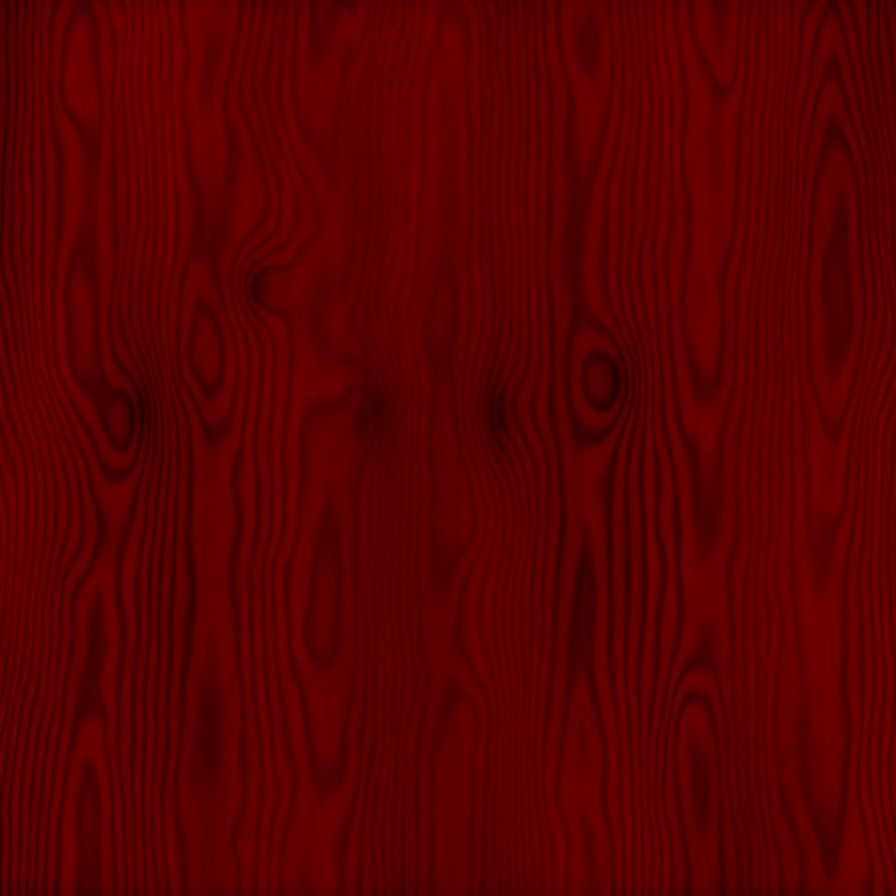
Write a three.js fragment shader that draws this texture.

```glsl
// Dark red stained wood with tall grain. Growth rings are the contours of a
// height field: a row of ridges across the board, bent by stretched noise and
// knots. Fine fibres, pores and broad shading are laid over the rings.

varying vec2 vUv;

const float BASE_RED = 0.357;
const float RING_DEPTH = 0.150;
const float SHADE_DEPTH = 0.120;
const float FIBRE_DEPTH = 0.050;
const float PORE_DEPTH = 0.028;
const float KNOT_DEPTH = 0.130;
const float RIDGE_PERIOD = 0.28;
const float RIDGE_CENTRE = 0.23;
const float RIDGE_RINGS = 9.0;
const float BEND_RINGS = 7.0;
const float KNOT_RINGS = 3.0;
const float RING_BLUR = 0.0055;
const int KNOTS = 5;
const float TAU = 6.28318;

float hash(vec2 p) {
  vec3 q = fract(p.xyx * 0.1031);
  q += dot(q, q.yzx + 33.33);
  return fract((q.x + q.y) * q.z);
}

float noise(vec2 p) {
  vec2 cell = floor(p);
  vec2 f = fract(p);
  f = f * f * f * (f * (f * 6.0 - 15.0) + 10.0);
  float low = mix(hash(cell), hash(cell + vec2(1.0, 0.0)), f.x);
  float high = mix(hash(cell + vec2(0.0, 1.0)), hash(cell + 1.0), f.x);
  return mix(low, high, f.y);
}

// Soft knots spread across the board: x is ring swelling, y is dark heart.
vec2 knots(vec2 p) {
  vec2 sum = vec2(0.0);
  for (int i = 0; i < KNOTS; i++) {
    float k = float(i);
    vec2 centre = vec2(0.155 + 0.133 * k, 0.25 + 0.5 * hash(vec2(k, 7.0)));
    vec2 size = vec2(0.036, mix(0.045, 0.085, hash(vec2(k, 19.0))));
    vec2 d = (p - centre) / size;
    float r2 = dot(d, d);
    sum += vec2(exp(-r2), 0.35 * exp(-r2) + 0.65 * exp(-5.0 * r2));
  }
  return sum;
}

// Height whose whole-number contours are the growth rings.
float ringHeight(vec2 p) {
  float swell = knots(p).x;
  // Ragged tips on the arches
  p.y += 0.045 * (noise(p * vec2(42.0, 6.0)) - 0.5);
  p.x += 0.012 * (noise(p * vec2(6.0, 9.0) + 31.0) - 0.5);
  float ridge = 0.5 - 0.5 * cos(TAU * (p.x - RIDGE_CENTRE) / RIDGE_PERIOD);
  float bend = noise(p * vec2(5.0, 2.8) + 4.0)
             + 0.30 * noise(p * vec2(13.0, 6.5) + 17.0)
             + 0.07 * noise(p * vec2(38.0, 17.0) + 53.0);
  return RIDGE_RINGS * ridge + BEND_RINGS * bend + KNOT_RINGS * swell;
}

// Rings fade as they crowd together, so wide arches stand out most.
float rings(vec2 p) {
  const float STEP = 0.002;
  float height = ringHeight(p);
  vec2 slope = vec2(ringHeight(p + vec2(STEP, 0.0)),
                    ringHeight(p + vec2(0.0, STEP))) - height;
  float crowding = length(slope) / STEP * RING_BLUR;
  float f = fract(height);
  float band = smoothstep(0.0, 0.45, f) * (1.0 - smoothstep(0.68, 1.0, f));
  return (band - 0.62) / (1.0 + crowding * crowding);
}

void main() {
  vec2 p = vUv;

  // Ring contrast is patchy, and calmer down the middle of the board
  float calm = mix(0.5, 1.0, smoothstep(0.04, 0.22, abs(p.x - 0.5)));
  float patches = mix(0.5, 1.25, noise(p * vec2(7.0, 2.5) + 71.0));
  float red = BASE_RED + RING_DEPTH * calm * patches * rings(p);

  // Broad light and dark streaks
  float shade = 0.65 * noise(p * vec2(6.0, 2.2) + 90.0)
              + 0.35 * noise(p * vec2(22.0, 3.0) + 12.0);
  red += SHADE_DEPTH * (shade - 0.5);

  // Long fibres and short pores
  float sway = 0.006 * noise(p * vec2(5.0, 5.0) + 8.0);
  vec2 q = vec2(p.x + sway, p.y);
  float fibre = 0.6 * noise(q * vec2(105.0, 5.0))
              + 0.4 * noise(q * vec2(190.0, 14.0) + 40.0);
  red += FIBRE_DEPTH * (fibre - 0.5);
  red += PORE_DEPTH * (noise(q * vec2(240.0, 75.0) + 60.0) - 0.5);

  // Dark knot hearts and slightly worn board edges
  red -= KNOT_DEPTH * knots(p).y;
  vec2 edge = min(p, 1.0 - p);
  red -= 0.035 * exp(-edge.x / 0.035) + 0.05 * exp(-edge.y / 0.012);

  gl_FragColor = vec4(clamp(red, 0.14, 0.49), 0.0, 0.0, 1.0);
}
```
